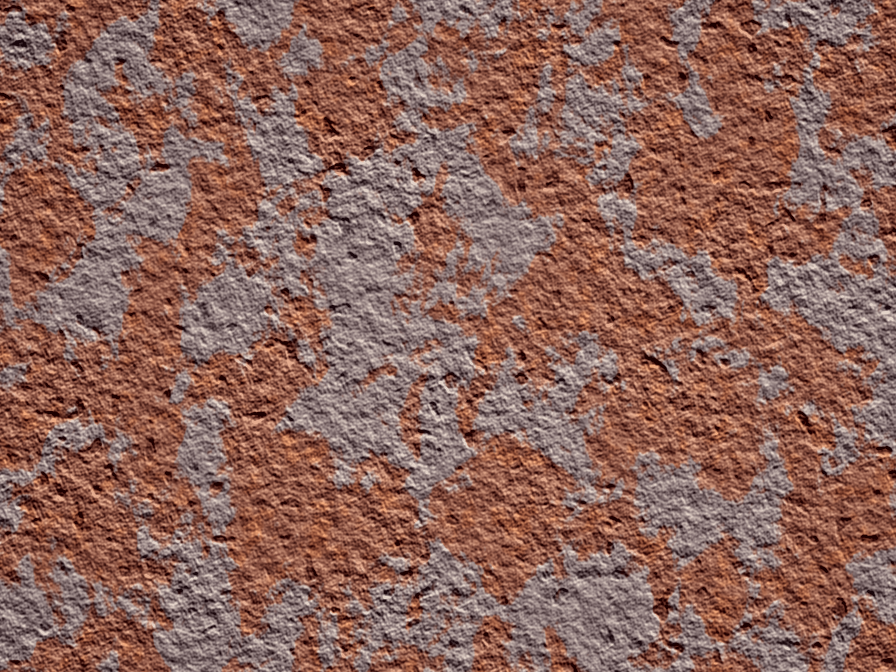
This texture is drawn by a WebGL 2 fragment shader. Its source:

```glsl
#version 300 es
precision highp float;
// Pitted rusty metal with ragged remnants of grey paint under raking light.
// Warped gradient noise places the paint; a finer noise height field with
// pits is shaded by its slope and mapped to dark, middle and light tones.
uniform vec2 u_resolution;
out vec4 fragColor;

const vec3 RUST_DARK   = vec3(0.355, 0.17, 0.135);
const vec3 RUST_MID    = vec3(0.56, 0.34, 0.275);
const vec3 RUST_LIGHT  = vec3(0.73, 0.51, 0.42);
const vec3 PAINT_DARK  = vec3(0.34, 0.265, 0.275);
const vec3 PAINT_MID   = vec3(0.545, 0.47, 0.472);
const vec3 PAINT_LIGHT = vec3(0.72, 0.65, 0.63);
const vec3 ORANGE_TINT = vec3(1.06, 0.98, 0.86);

const vec2  PATCH_SCALE = vec2(8.6, 6.4);   // taller than wide, like runs
const float PATCH_LEVEL = 0.06;             // higher leaves less paint
const float PATCH_EDGE  = 0.11;
const float PATCH_FRAY  = 0.22;             // how far grain breaks the edge
const float GRAIN_SCALE = 30.0;
const float PIT_SCALE   = 38.0;
const float PIT_DEPTH   = 0.6;
const vec2  LIGHT_DIR   = vec2(0.34, 0.94);
const float LIGHT_STEP  = 0.0032;
const float RELIEF_GAIN = 2.0;

vec2 gradientAt(vec2 cell) {
    vec3 q = fract(cell.xyx * vec3(0.1031, 0.1030, 0.0973));
    q += dot(q, q.yzx + 33.33);
    float angle = 6.2832 * fract((q.x + q.y) * q.z);
    return vec2(cos(angle), sin(angle));
}

float gradientNoise(vec2 p) {
    vec2 i = floor(p), f = p - i;
    vec2 u = f * f * f * (f * (f * 6.0 - 15.0) + 10.0);
    vec2 e = vec2(1.0, 0.0);
    float a = dot(gradientAt(i), f);
    float b = dot(gradientAt(i + e.xy), f - e.xy);
    float c = dot(gradientAt(i + e.yx), f - e.yx);
    float d = dot(gradientAt(i + e.xx), f - e.xx);
    return mix(mix(a, b, u.x), mix(c, d, u.x), u.y);
}

// Sum of rotated octaves, each finer and weaker than the last.
float fbm(vec2 p, int octaves, float gain) {
    const mat2 TURN = mat2(0.8, 0.6, -0.6, 0.8);
    float sum = 0.0, amplitude = 1.0;
    for (int k = 0; k < octaves; k++) {
        sum += amplitude * gradientNoise(p);
        p = TURN * p * 1.95 + 17.3;
        amplitude *= gain;
    }
    return sum;
}

float pits(vec2 p) {
    float bowl = gradientNoise(p * PIT_SCALE + 61.0);
    float cluster = gradientNoise(p * 5.0 + 9.0);
    return smoothstep(0.30, 0.52, bowl + 0.25 * cluster);
}

float surfaceHeight(vec2 p) {
    return fbm(p * GRAIN_SCALE + 40.0, 4, 0.69) - PIT_DEPTH * pits(p);
}

float paintCover(vec2 p, float height) {
    vec2 q = p * PATCH_SCALE;
    vec2 warp = vec2(gradientNoise(q * 1.3 + 5.0), gradientNoise(q * 1.3 + 31.0));
    float region = 0.35 * gradientNoise(p * 2.6 + 3.0);
    float field = fbm(q + 0.35 * warp + 12.0, 5, 0.6) + region;
    field += PATCH_FRAY * height;
    return smoothstep(-PATCH_EDGE, PATCH_EDGE, field - PATCH_LEVEL);
}

// Three-tone ramp that continues a little past both ends.
vec3 toneRamp(vec3 dark, vec3 mid, vec3 light, float tone) {
    return tone < 0.5 ? mix(dark, mid, 2.0 * tone)
                      : mix(mid, light, 2.0 * tone - 1.0);
}

void main() {
    vec2 uv = gl_FragCoord.xy / u_resolution;
    vec2 p = gl_FragCoord.xy / u_resolution.y;

    // Raking light: faces falling toward the light are bright.
    float height = surfaceHeight(p);
    float slope = height - surfaceHeight(p + LIGHT_DIR * LIGHT_STEP);
    float cover = paintCover(p, height);
    float roughness = 1.0 + 0.4 * gradientNoise(p * 6.0 + 77.0);
    float tone = 0.53 + RELIEF_GAIN * roughness * slope * mix(1.05, 0.95, cover);

    // Shadowed hollows and uneven lighting toward the left and the corners.
    vec2 offset = uv - vec2(0.57, 0.5);
    tone += 0.12 * height - 0.3 * pits(p) + 0.05 - 0.35 * dot(offset, offset);
    tone = clamp(tone, -0.6, 1.5);

    // Rust shifts between brown red and orange in small flecks.
    vec3 rust = toneRamp(RUST_DARK, RUST_MID, RUST_LIGHT, tone);
    float orange = smoothstep(0.0, 0.6, fbm(p * 20.0 + 90.0, 3, 0.75));
    rust *= mix(vec3(1.0), ORANGE_TINT, orange);

    vec3 paint = toneRamp(PAINT_DARK, PAINT_MID, PAINT_LIGHT, tone);
    fragColor = vec4(clamp(mix(rust, paint, cover), 0.0, 1.0), 1.0);
}
```
